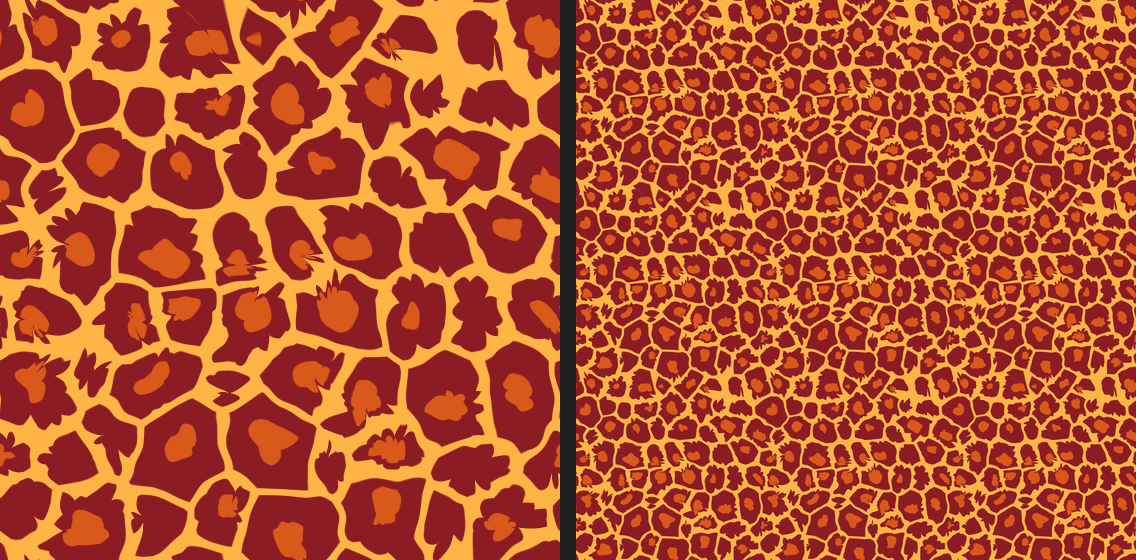
Left, the tile; right, the same tile 3 across and 3 down.
Give the GLSL for this pattern, as a Shadertoy shader.

```glsl
// Leopard fur that tiles: dark rosettes with orange cores on a yellow ground.
// A wrapped, jittered grid of sites with individual sizes is split into cells;
// each cell shrinks to a spot whose rim is frayed by noise around its centre.

const vec3 GROUND = vec3(1.00, 0.71, 0.27);
const vec3 SPOT   = vec3(0.55, 0.11, 0.14);
const vec3 CORE   = vec3(0.85, 0.35, 0.10);

// Lengths below are in grid cells.
const float GRID        = 8.0;   // cells per side, even so staggered rows wrap
const float JITTER      = 0.58;  // scatter of the sites
const float SIZE_SPREAD = 0.36;  // radius bonus of the largest spots
const float REACH       = 0.47;  // radius limit of the smallest spots
const float STRETCH     = 0.22;  // elongation along a random axis
const float GAP         = 0.045; // half width of the yellow lanes
const float WOBBLE      = 0.13;  // waviness of the outlines
const float FRAY        = 0.20;  // depth of the rim teeth
const float CORE_FRAY   = 0.10;  // depth of the core teeth
const float CORELESS    = 0.25;  // share of small, plain spots
const float TAU         = 6.2831853;

vec2 hash2(vec2 p) {
    vec3 q = fract((p.xyx + 17.0) * vec3(0.1031, 0.1030, 0.0973));
    q += dot(q, q.yzx + 33.33);
    return fract((q.xx + q.yz) * q.zy);
}

// Two-channel value noise, wrapping after "period" lattice steps.
vec2 wrapNoise(vec2 p, float period) {
    vec2 i = floor(p), f = fract(p);
    f = f * f * (3.0 - 2.0 * f);
    vec2 a = mod(i, period), b = mod(i + 1.0, period);
    return mix(mix(hash2(a), hash2(vec2(b.x, a.y)), f.x),
               mix(hash2(vec2(a.x, b.y)), hash2(b), f.x), f.y);
}

// Angular noise around a centre, with "count" corners per turn.
float ringNoise(float angle, float count, float seed) {
    float x = fract(angle / TAU) * count;
    float i = floor(x);
    return mix(hash2(vec2(i, seed)).x,
               hash2(vec2(mod(i + 1.0, count), seed)).x, x - i);
}

// Sharp teeth that appear on some sides only.
float teeth(float angle, float count, float seed) {
    float side = smoothstep(0.4, 0.75, ringNoise(angle, 5.0, seed + 100.0));
    float tooth = ringNoise(angle, count, seed + 200.0);
    return side * tooth * tooth;
}

float smoothMin(float a, float b, float k) {
    float h = max(k - abs(a - b), 0.0) / k;
    return min(a, b) - h * h * k * 0.25;
}

vec3 fur(vec2 uv, float blur) {
    vec2 p = uv * GRID;
    p += WOBBLE * (wrapNoise(uv * GRID * 3.0, GRID * 3.0) - 0.5);

    // Nearest and second nearest site, measured from each spot's own radius.
    float first = 9.0, second = 9.0, size = 0.0, seed = 0.0;
    vec2 offset = vec2(0.0);
    vec2 base = floor(p);
    for (int y = -2; y <= 2; y++)
    for (int x = -2; x <= 2; x++) {
        vec2 cell = base + vec2(x, y);
        vec2 id = mod(cell, GRID);
        vec2 traits = hash2(id + 50.0); // size, axis
        vec2 site = cell + 0.5 + JITTER * (hash2(id) - 0.5);
        site.x += 0.5 * mod(cell.y, 2.0) - 0.25;
        vec2 delta = p - site;
        vec2 axis = vec2(cos(traits.y * TAU), sin(traits.y * TAU));
        delta -= STRETCH * axis * dot(axis, delta);
        float d = length(delta) - SIZE_SPREAD * traits.x;
        if (d < first) {
            second = first;
            first = d;
            offset = delta;
            size = traits.x;
            seed = id.x + GRID * id.y;
        } else {
            second = min(second, d);
        }
    }

    // Spot: shrunken cell, limited in reach, with slanted teeth in its rim.
    float radius = length(offset);
    float lean = hash2(vec2(seed, 7.0)).x - 0.5;
    float angle = atan(offset.y, offset.x + 1e-5) + 2.4 * lean * radius;
    float count = floor(mix(20.0, 38.0, size));
    float spot = smoothMin(0.5 * (second - first) - GAP, REACH - first, 0.1);
    spot -= FRAY * teeth(angle, count, seed);

    // Core: angular blob, kept away from the rim; small spots have none.
    float coreRadius = mix(0.09, 0.26, size);
    coreRadius *= 0.7 + 0.6 * ringNoise(angle, 7.0, seed + 300.0);
    float core = coreRadius - radius - CORE_FRAY * teeth(angle, 16.0, seed + 400.0);
    core = min(core, spot - 0.07);
    if (size < CORELESS) core = -1.0;

    vec3 color = mix(GROUND, SPOT, smoothstep(-blur, blur, spot));
    return mix(color, CORE, smoothstep(-blur, blur, core));
}

void mainImage(out vec4 fragColor, in vec2 fragCoord) {
    // Four samples per pixel keep the thin teeth smooth.
    float blur = 0.5 * GRID / iResolution.y;
    vec3 color = vec3(0.0);
    for (int i = 0; i < 4; i++) {
        vec2 shift = 0.5 * vec2(i % 2, i / 2) - 0.25;
        color += fur((fragCoord + shift) / iResolution.xy, blur);
    }
    fragColor = vec4(color / 4.0, 1.0);
}
```
